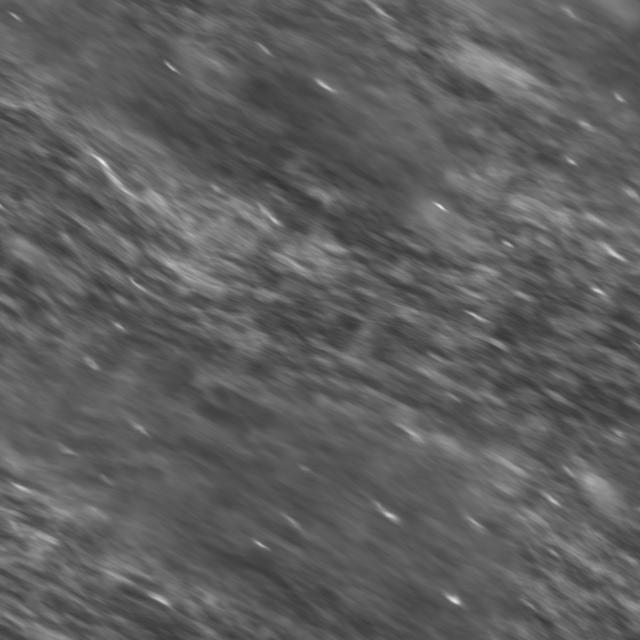
This texture is drawn by a Shadertoy shader. Its source:

```glsl
const float BASE_GRAY = 0.352;
const float BROAD_TILT = 0.62;    // downward slope of broad bands, radians
const float FINE_TILT = 0.49;     // downward slope of streaks and glints
const vec2 SWELL_FREQ = vec2(1.8, 5.5);
const vec2 STREAK_FREQ = vec2(7.0, 25.0);
const vec2 GRAIN_FREQ = vec2(27.0, 85.0);
const float SWELL_GAIN = 0.55;
const float STREAK_GAIN = 0.52;
const float GRAIN_GAIN = 0.62;
const vec2 PATCH_CELL = vec2(0.44, 0.23);
const vec2 PATCH_SIZE = vec2(0.115, 0.042);
const float PATCH_CHANCE = 0.55;
const float PATCH_GAIN = 0.42;
const vec2 GLINT_CELL = vec2(0.125, 0.07);
const vec2 GLINT_SIZE = vec2(0.016, 0.0042);
const float GLINT_CHANCE = 0.36;
const float GLINT_GAIN = 0.5;

float hash(vec2 p) {
    return fract(sin(dot(p, vec2(127.1, 311.7))) * 43758.545);
}

float noise(vec2 p) {
    vec2 i = floor(p), f = fract(p);
    f = f * f * f * (f * (f * 6.0 - 15.0) + 10.0);
    return mix(mix(hash(i), hash(i + vec2(1, 0)), f.x),
               mix(hash(i + vec2(0, 1)), hash(i + vec2(1, 1)), f.x), f.y);
}

// Layered noise centred on zero
float fbm(vec2 p) {
    float sum = 0.0, gain = 0.57;
    for (int i = 0; i < 3; i++) {
        sum += gain * (noise(p) - 0.5);
        p = p * 1.93 + vec2(17.3, 9.1);
        gain *= 0.5;
    }
    return sum;
}

// Coordinates along and across a downward slope
vec2 slope(vec2 p, float tilt) {
    float c = cos(tilt), s = sin(tilt);
    return vec2(c * p.x - s * p.y, s * p.x + c * p.y);
}

// Soft pale lens shapes, brighter toward their upper left end
float patches(vec2 q) {
    vec2 cell = floor(q / PATCH_CELL);
    vec2 jitter = vec2(hash(cell + 3.1), hash(cell + 8.7));
    vec2 d = q - (cell + 0.36 + 0.28 * jitter) * PATCH_CELL;
    d += vec2(0.035, 0.022) * vec2(fbm(q * 12.0), fbm(q * vec2(9.0, 20.0) + 40.0));
    d /= PATCH_SIZE * mix(0.65, 1.1, hash(cell + 5.3));
    float body = 1.0 - smoothstep(0.3, 1.15, length(d));
    float head = exp(-5.0 * dot(d + vec2(0.5, -0.1), d + vec2(0.5, -0.1)));
    float strength = mix(0.6, 1.1, hash(cell + 2.9));
    return step(hash(cell + 11.9), PATCH_CHANCE) * strength * body * (0.75 + 0.6 * head);
}

// Small sharp highlights made of thin broken slivers
float glints(vec2 q) {
    vec2 cell = floor(q / GLINT_CELL);
    vec2 jitter = vec2(hash(cell + 21.3), hash(cell + 34.8));
    vec2 d = q - (cell + 0.3 + 0.4 * jitter) * GLINT_CELL;
    d.y += 0.12 * d.x + 0.008 * fbm(q * vec2(45.0, 80.0));
    d /= GLINT_SIZE * mix(0.6, 1.25, hash(cell + 15.2));
    float sliver = 0.35 + 0.9 * noise(q * vec2(55.0, 190.0));
    float strength = mix(0.25, 1.0, hash(cell + 27.6));
    return step(hash(cell + 42.4), GLINT_CHANCE) * strength * sliver * exp(-dot(d, d));
}

void mainImage(out vec4 fragColor, in vec2 fragCoord) {
    vec2 p = fragCoord / iResolution.y;

    // Gentle bending of all directions
    vec2 bend = vec2(noise(p * 3.0 + 5.0), noise(p * 3.0 + 31.0)) - 0.5;
    p += 0.05 * bend;
    vec2 broad = slope(p, BROAD_TILT) + 4.0;
    vec2 fine = slope(p, FINE_TILT) + 7.0;
    fine.y += 0.012 * fbm(fine * vec2(9.0, 14.0));

    // Bands, streaks and grain, with uneven roughness
    float pale = patches(broad);
    float rough = mix(0.55, 1.45, smoothstep(0.25, 0.75, noise(broad * vec2(2.5, 6.0) + 60.0)));
    rough *= 1.0 - 0.5 * min(pale, 1.0);
    float tone = SWELL_GAIN * fbm(broad * SWELL_FREQ);
    tone += STREAK_GAIN * fbm(fine * STREAK_FREQ) * mix(1.0, rough, 0.5);
    tone += GRAIN_GAIN * rough * fbm(fine * GRAIN_FREQ);

    // Pale crests where streaks peak
    float crest = smoothstep(0.7, 0.98, noise(fine * vec2(17.0, 62.0) + 80.0));
    tone += 0.2 * rough * crest;

    float gray = BASE_GRAY * exp(tone + PATCH_GAIN * pale);
    gray += GLINT_GAIN * glints(fine);
    fragColor = vec4(vec3(clamp(gray, 0.0, 1.0)), 1.0);
}
```
